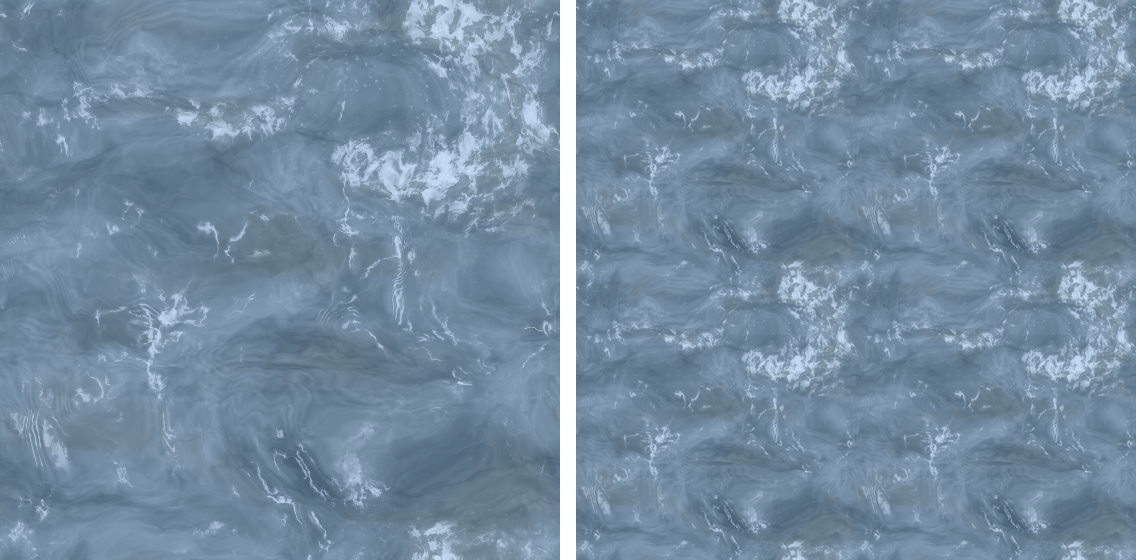
Left, the tile; right, the same tile 2 across and 2 down.
Write a WebGL 2 fragment shader that draws this texture.

```glsl
#version 300 es
precision highp float;
// Grey-blue water with silty swells, lacy foam and thin drifting strands; tiles in both directions.
uniform vec2 u_resolution;
out vec4 fragColor;

const float TAU = 6.2832;

// Integer hash of a wrapped lattice cell, giving a gradient in -1..1
vec2 cellGradient(vec2 cell, vec2 period, uint seed) {
    uvec3 v = uvec3(uvec2(mod(cell + 0.5, period)), seed);
    v = v * 1664525u + 1013904223u;
    v.x += v.y * v.z; v.y += v.z * v.x; v.z += v.x * v.y;
    v ^= v >> 16u;
    v.x += v.y * v.z; v.y += v.z * v.x;
    return vec2(v.xy >> 8u) / 8388608.0 - 1.0;
}

// Gradient noise that repeats after one unit of uv
float noise(vec2 uv, vec2 period, uint seed) {
    vec2 p = uv * period;
    vec2 cell = floor(p), f = p - cell;
    vec2 blend = f * f * f * (f * (f * 6.0 - 15.0) + 10.0);
    vec2 e = vec2(1.0, 0.0);
    float a = dot(cellGradient(cell, period, seed), f);
    float b = dot(cellGradient(cell + e.xy, period, seed), f - e.xy);
    float c = dot(cellGradient(cell + e.yx, period, seed), f - e.yx);
    float d = dot(cellGradient(cell + e.xx, period, seed), f - e.xx);
    return 2.0 * mix(mix(a, b, blend.x), mix(c, d, blend.x), blend.y);
}

float fbm(vec2 uv, vec2 period, float roughness, uint seed) {
    float sum = 0.0, amplitude = 0.5;
    for (uint octave = 0u; octave < 5u; octave++) {
        sum += amplitude * noise(uv, period, seed + octave * 31u);
        period *= 2.0;
        amplitude *= roughness;
    }
    return sum;
}

// Bright line along the zero contour of a field
float filament(float field, float width) {
    return exp(-abs(field) / width);
}

void main() {
    vec2 uv = gl_FragCoord.xy / u_resolution;

    // Domain warps: broad flow, swirling curl, and a crinkled one for the foam
    vec2 flow = uv + 0.1 * vec2(noise(uv, vec2(3, 4), 1u), fbm(uv, vec2(3, 5), 0.45, 2u));
    vec2 curl = flow + 0.045 * vec2(fbm(flow, vec2(8, 7), 0.5, 3u), fbm(flow, vec2(7, 9), 0.5, 4u));
    vec2 crinkle = mix(uv, flow, 0.5) + 0.018 * vec2(fbm(uv, vec2(14), 0.6, 22u), fbm(uv, vec2(15), 0.6, 23u));

    // Broad swells, silt and faint refracted contours
    float swell = fbm(flow, vec2(2, 5), 0.5, 5u) + 0.5 * fbm(curl, vec2(7, 10), 0.55, 6u);
    vec3 color = mix(vec3(0.345, 0.445, 0.525), vec3(0.5, 0.605, 0.7), smoothstep(-0.6, 0.65, swell));
    float silt = smoothstep(0.0, 0.45, fbm(flow, vec2(3, 7), 0.5, 7u));
    color = mix(color, vec3(0.425, 0.49, 0.525), 0.5 * silt);
    float contours = cos(45.0 * noise(curl, vec2(4, 7), 8u));
    color += 0.016 * contours * smoothstep(-0.1, 0.4, noise(flow, vec2(4, 5), 9u));
    color -= 0.045 * filament(fbm(flow, vec2(2, 6), 0.5, 10u), 0.03);
    color += 0.055 * fbm(curl, vec2(14, 22), 0.65, 11u);
    color += 0.035 * (filament(fbm(curl, vec2(9, 14), 0.5, 24u), 0.05) - 0.2);

    // Where the foam gathers
    float crest = 0.35 * (cos(TAU * (uv.x - 0.76)) + cos(TAU * (uv.y - 0.86)));
    float coverage = smoothstep(0.2, 0.95, crest + 1.2 * fbm(flow, vec2(4, 5), 0.5, 12u));
    color += 0.05 * coverage;

    // Lace: coarse veins, fine mesh and torn clumps
    float veins = filament(fbm(crinkle, vec2(5, 4), 0.5, 13u), 0.05);
    float mesh = filament(fbm(crinkle, vec2(13, 11), 0.5, 14u), 0.06);
    float fineMesh = filament(fbm(crinkle, vec2(28, 24), 0.5, 25u), 0.08);
    float clumps = smoothstep(0.05, 0.35, fbm(crinkle, vec2(9, 12), 0.65, 15u));
    float tear = smoothstep(-0.2, 0.2, fbm(crinkle, vec2(30, 26), 0.65, 16u));
    float lace = 0.85 * veins + 0.65 * mesh + 0.45 * fineMesh + 0.6 * clumps;
    float foam = coverage * lace * mix(0.2, 1.15, tear);

    // Isolated crisp strands, mostly upright, with a few level ones
    float strandMask = smoothstep(0.08, 0.3, fbm(flow, vec2(5, 6), 0.55, 17u));
    float strands = filament(fbm(crinkle, vec2(8, 4), 0.45, 18u), 0.022);
    strands += 0.6 * filament(fbm(crinkle, vec2(4, 8), 0.5, 26u), 0.02);
    foam += strandMask * strands * mix(0.25, 1.1, tear);

    // Small torn flecks of foam
    float fleckMask = smoothstep(0.15, 0.45, fbm(flow, vec2(7, 8), 0.55, 27u));
    foam += 0.65 * fleckMask * tear * filament(fbm(crinkle, vec2(20, 17), 0.5, 28u), 0.06);

    // Combed sheens of close parallel lines
    float comb = pow(0.5 + 0.5 * cos(95.0 * noise(curl, vec2(5, 3), 19u)), 2.5);
    float combMask = smoothstep(0.2, 0.5, fbm(flow, vec2(6, 5), 0.5, 20u) + 0.12 * coverage);
    foam += 0.5 * combMask * (0.1 + comb) * mix(0.35, 1.1, tear);

    // Scattered droplets
    float droplets = smoothstep(0.5, 0.9, noise(uv, vec2(120, 128), 21u));
    foam += 0.3 * droplets * smoothstep(-0.2, 0.7, crest + 0.6 * swell);

    // Faint film stays sheer while dense foam turns opaque
    float opacity = (1.0 - exp(-1.6 * foam)) * mix(0.45, 1.0, smoothstep(0.05, 0.5, foam));
    color = mix(color, vec3(0.78, 0.87, 0.97), opacity);
    fragColor = vec4(color, 1.0);
}
```
